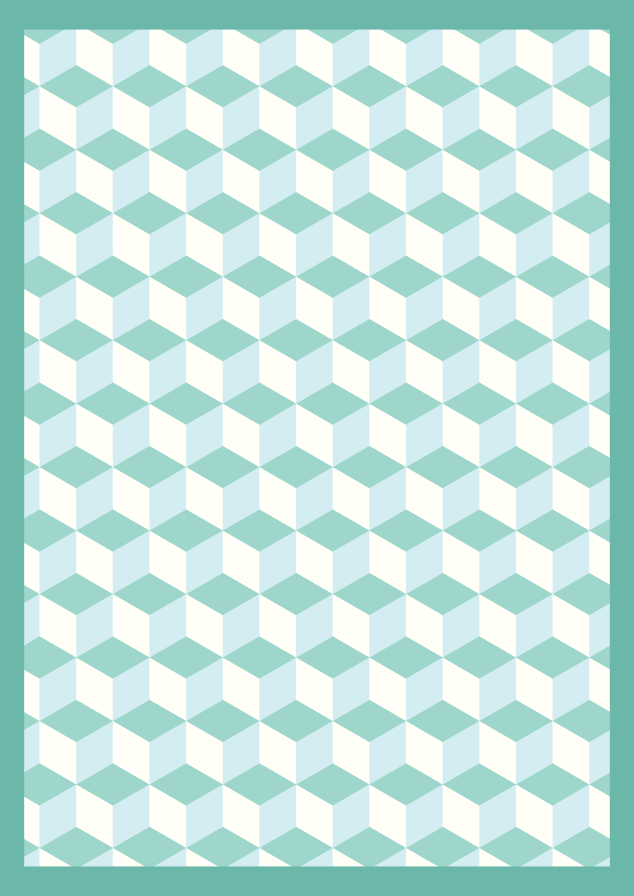
Reproduce this pattern procedurally as a Shadertoy shader.

```glsl
// Isometric tumbling-block tiling in pale teal, inside a plain teal border.

// Coverage of a shape from its signed distance, one pixel soft
float cover(float dist) {
    return clamp(0.5 - dist * iResolution.y, 0.0, 1.0);
}

// Diamond on the upper half of a cube centred at the origin
float diamond(vec2 p) {
    return abs(p.x) + abs(p.y - 1.0) - 1.0;
}

vec3 cubes(vec2 p) {
    float halfWidth = 0.0409;

    // Skewless cube units: x in half widths, y in diamond half heights
    vec2 q = (p + vec2(0.0234, 0.0213)) / halfWidth * vec2(1.0, sqrt(3.0));
    q.y += 1.0;

    // Two interleaved lattices form the staggered rows
    vec2 period = vec2(2.0, 6.0);
    vec2 a = mod(q + 0.5 * period, period) - 0.5 * period;
    vec2 b = mod(q, period) - 0.5 * period;
    vec2 metric = vec2(1.0, 1.0 / sqrt(3.0));
    vec2 cube = length(a * metric) < length(b * metric) ? a : b;

    // Distance to the nearest vertical edge, positive on right faces
    float side = sign(cube.x) * min(abs(cube.x), 1.0 - abs(cube.x));
    float top = min(diamond(a), diamond(b));

    vec3 leftFace = vec3(1.0, 1.0, 0.97);
    vec3 rightFace = vec3(0.83, 0.93, 0.95);
    vec3 topFace = vec3(0.62, 0.84, 0.80);
    vec3 color = mix(leftFace, rightFace, cover(-side * halfWidth));
    return mix(color, topFace, cover(top * halfWidth * 0.5));
}

void mainImage(out vec4 fragColor, in vec2 fragCoord) {
    vec2 p = (fragCoord - 0.5 * iResolution.xy) / iResolution.y;

    // Rectangular panel framed by the border
    vec2 edge = abs(p) - vec2(0.3268, 0.467);
    float panel = cover(max(edge.x, edge.y));
    vec3 border = vec3(0.42, 0.72, 0.67);
    fragColor = vec4(mix(border, cubes(p), panel), 1.0);
}
```
